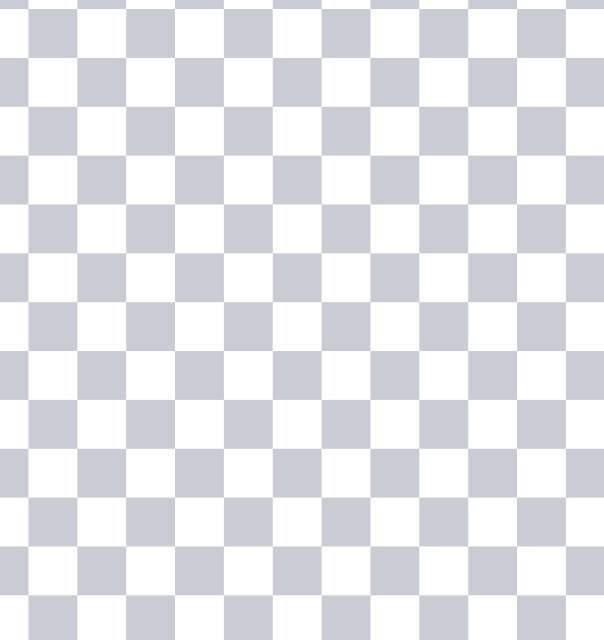
Write a Shadertoy shader that draws this pattern.

```glsl
// Signed distance to the nearest cell edge, alternating in sign from cell to cell
vec2 alternatingEdge(vec2 p) {
    return 0.5 - abs(mod(p + 0.5, 2.0) - 1.0);
}

// Coverage of the dark squares, smoothed over one pixel
float checker(vec2 p, float pixel) {
    vec2 side = clamp(alternatingEdge(p) / (0.5 * pixel), -1.0, 1.0);
    return 0.5 - 0.5 * side.x * side.y;
}

void mainImage(out vec4 fragColor, in vec2 fragCoord) {
    // Canvas-height units, shifted to a cell corner and scaled to one unit per cell
    float cellsPerHeight = 13.1;
    vec2 cell = (fragCoord / iResolution.y - vec2(0.0445, 0.0698)) * cellsPerHeight;

    float dark = checker(cell, cellsPerHeight / iResolution.y);
    vec3 color = mix(vec3(1.0), vec3(0.788, 0.8, 0.828), dark);
    fragColor = vec4(color, 1.0);
}
```
